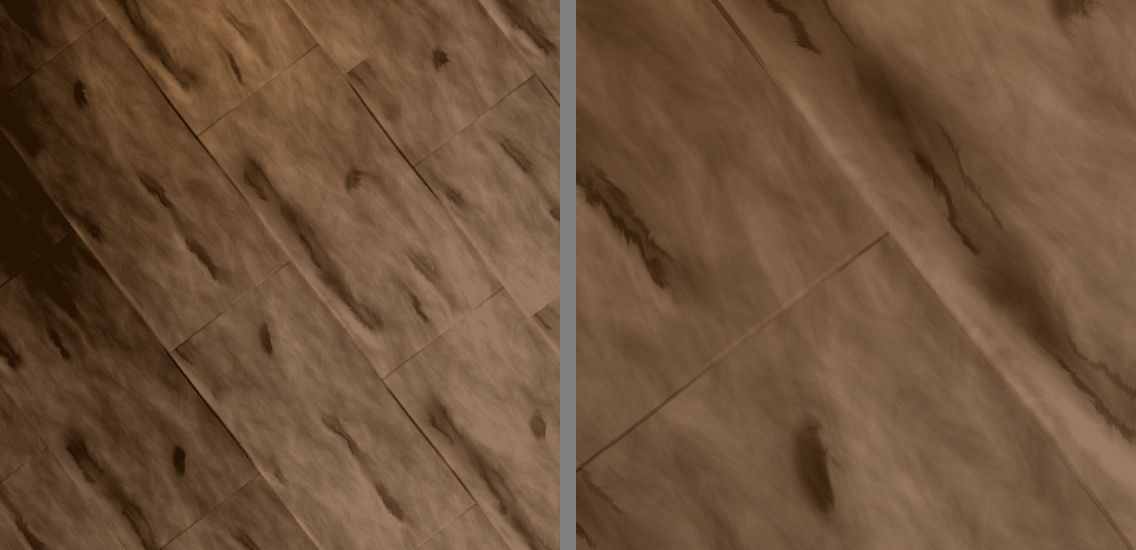
Left, the full canvas; right, a detail of the centre.
This texture is drawn by a Shadertoy shader. Its source:

```glsl
// Worn brown wooden planks in a diagonal half bond, lit softly from the lower right.
// Each point is turned into plank coordinates; two plank designs alternate by row,
// built from stretched layered sines, knots, dark splits and partly faded seams.

const vec2 GRAIN_DIR = vec2(0.607, 0.795);      // along the planks, y pointing down
const vec2 PLANK = vec2(0.556, 0.279);          // length and width in canvas heights
const float ROW_START = -0.146;
const vec2 JOINT_START = vec2(0.142, 0.415);    // first joint of even and odd rows
const float SEAM_WIDTH = 0.0014;
const float JOINT_WIDTH = 0.0009;
const float CLOUD_DEPTH = 0.09;
const float BLOTCH_DEPTH = 0.19;
const float FIBRE_DEPTH = 0.13;
const float MOTTLE_DEPTH = 0.11;
const vec3 DARK_WOOD = vec3(0.15, 0.08, 0.012);
const vec3 PALE_WOOD = vec3(0.56, 0.445, 0.35);
const vec3 WARM_TINT = vec3(0.035, -0.005, -0.055);

// Two designs: a knot each, then three splits each (start, end, across, width)
const vec2 KNOTS[2] = vec2[2](vec2(0.084, 0.157), vec2(0.239, 0.174));
const vec4 SPLITS[6] = vec4[6](
    vec4(0.20, 0.54, 0.160, 0.012), vec4(0.16, 0.34, 0.022, 0.014),
    vec4(-0.06, 0.14, 0.032, 0.030), vec4(0.04, 0.50, 0.046, 0.025),
    vec4(0.36, 0.556, 0.185, 0.014), vec4(0.42, 0.55, 0.130, 0.006));
const float SPLIT_DEPTH[6] = float[6](0.30, 0.30, 0.32, 0.50, 0.27, 0.24);

float hash(vec2 p) {
    return fract(sin(dot(p, vec2(127.1, 311.7))) * 4375.85);
}

// Warped sines, rotated and doubled at every layer; about -0.6 to 0.6
float layeredSines(vec2 p) {
    float sum = 0.0, amp = 0.5;
    for (int i = 0; i < 6; i++) {
        p += 0.7 * sin(p.yx * 1.2 + float(i) * 2.1);
        sum += amp * sin(p.x) * cos(p.y);
        p = mat2(1.6, 1.2, -1.2, 1.6) * p + 3.7;
        amp *= 0.6;
    }
    return sum;
}

float bump(vec2 p, vec2 centre, vec2 radius) {
    vec2 d = (p - centre) / radius;
    return exp(-dot(d, d));
}

float line(float d, float width, float pixel) {
    return 1.0 - smoothstep(width - 0.5 * pixel, width + 1.5 * pixel, abs(d));
}

// Broad light over the floor
float lightField(vec2 q) {
    float tone = 0.45 + 0.50 * smoothstep(0.0, 1.3, q.x + 0.5 * q.y);
    tone += 0.24 * bump(q, vec2(0.42, 0.06), vec2(0.22, 0.16));
    tone -= 0.20 * bump(q, vec2(0.92, 0.02), vec2(0.20, 0.22));
    tone -= 0.48 * bump(q, vec2(0.0, 0.04), vec2(0.10, 0.22));
    return tone - 0.24 * bump(q, vec2(0.0, 0.42), vec2(0.20, 0.18));
}

// Tone change from the knot and splits of one design
float plankMarks(vec2 p, int design, float rough, float pixel) {
    vec2 k = p - KNOTS[design] + 0.010 * rough;
    k.y += 0.4 * k.x;
    float knot = length(k / vec2(0.027, 0.015));
    float tone = -0.36 * smoothstep(1.15, 0.45, knot + 0.5 * rough);
    tone -= 0.12 * bump(k, vec2(-0.01, 0.0), vec2(0.06, 0.024));
    for (int i = 0; i < 3; i++) {
        vec4 s = SPLITS[design * 3 + i];
        float depth = SPLIT_DEPTH[design * 3 + i];
        float span = smoothstep(s.x, s.x + 0.08, p.x) * (1.0 - smoothstep(s.y - 0.04, s.y, p.x));
        float along = clamp((p.x - s.x) / (s.y - s.x), 0.0, 1.0);
        float d = p.y - s.z + 0.005 * sin(p.x * 27.0 + s.z * 90.0) + 0.011 * rough;
        float width = s.w * mix(1.0, 0.6, along);
        float patches = 0.8 + 0.2 * sin(p.x * 47.0 + s.z * 70.0) + 0.6 * rough;
        tone -= span * depth * exp(-d * d / (width * width)) * patches;
        // Ragged cracks along the split and a pale raised lip
        float broken = smoothstep(-0.4, 0.3, sin(p.x * 41.0 + s.z * 50.0) + rough);
        float cracks = line(d + 0.55 * width, 0.0016, 2.0 * pixel)
                     + 0.7 * line(d - 0.5 * width, 0.0012, 2.0 * pixel);
        tone -= 0.26 * span * broken * cracks;
        float lip = (d + 1.6 * width) / (0.6 * width);
        tone += 0.6 * depth * span * along * exp(-lip * lip);
    }
    return tone;
}

void mainImage(out vec4 fragColor, in vec2 fragCoord) {
    float pixel = 1.0 / iResolution.y;
    vec2 q = vec2(fragCoord.x, iResolution.y - fragCoord.y) * pixel;
    vec2 floorPos = vec2(dot(q, GRAIN_DIR), dot(q, vec2(GRAIN_DIR.y, -GRAIN_DIR.x)));

    // Plank address and local position
    float row = floor((floorPos.y - ROW_START) / PLANK.y);
    int design = int(mod(row, 2.0));
    float run = floorPos.x - JOINT_START[design];
    float plankId = floor(run / PLANK.x);
    vec2 local = vec2(run - plankId * PLANK.x, floorPos.y - ROW_START - row * PLANK.y);
    vec2 seed = vec2(row * 5.3, row * 9.1);

    // Wood: clouds, blotches, fibres, fine mottling and marks
    float cloud = layeredSines(floorPos * vec2(6.0, 11.0) + 2.0);
    float blotch = layeredSines(local * vec2(11.0, 30.0) + seed);
    float fibre = layeredSines(local * vec2(17.0, 95.0) + seed + 7.0);
    float mottle = layeredSines(floorPos * vec2(60.0, 85.0));
    float tone = lightField(q) + 0.06 * (hash(vec2(row, plankId)) - 0.5);
    tone += CLOUD_DEPTH * cloud + BLOTCH_DEPTH * blotch;
    tone += FIBRE_DEPTH * fibre + MOTTLE_DEPTH * mottle;
    vec2 marked = vec2(mod(local.x + 0.21 * floor(row * 0.5), PLANK.x), local.y);
    tone += plankMarks(marked, design, blotch * 0.5 + mottle * 0.6, pixel);

    // The lower left rows lie in shade, deepest beside their upper seam
    if (row < 0.0) tone -= 0.09 + 0.21 * smoothstep(-0.26, 0.0, floorPos.y - ROW_START);

    // Long seams: broken dark gap with a pale worn edge, nearly lost in the shade
    float upper = step(0.5 * PLANK.y, local.y);
    float seamId = row + upper;
    float seam = local.y - upper * PLANK.y + 0.0012 * sin(floorPos.x * 19.0 + seamId);
    float wear = sin(floorPos.x * 9.0 + 0.29 + seamId * 4.08) + 0.3 * sin(floorPos.x * 37.0);
    float clarity = seamId < 0.0 ? 0.2 : 1.0;
    float gap = line(seam, SEAM_WIDTH, pixel);
    tone -= clarity * gap * (0.07 + 0.50 * smoothstep(0.0, 0.8, wear));
    float edge = (seam - 0.004) / 0.005;
    tone += clarity * exp(-edge * edge) * (0.04 + 0.20 * smoothstep(0.1, -0.8, wear));
    tone -= clarity * 0.09 * exp(-abs(seam + 0.006) / 0.014);

    // Short joints: faint broken line, light on one side
    float joint = local.x - step(0.5 * PLANK.x, local.x) * PLANK.x;
    float jointWear = smoothstep(-0.5, 0.8, sin(local.y * 25.0 + row) + mottle);
    tone -= line(joint, JOINT_WIDTH, pixel) * (0.04 + 0.20 * jointWear);
    tone += 0.07 * line(joint + 0.003, JOINT_WIDTH, pixel) * (1.0 - jointWear);

    // Colour, warmer toward the top left
    tone = clamp(tone, 0.0, 1.08);
    float warmth = smoothstep(0.65, 0.0, length(q - vec2(0.37, 0.0)));
    vec3 wood = mix(DARK_WOOD, PALE_WOOD, tone) + WARM_TINT * warmth * tone;
    wood -= vec3(0.0, 0.04, 0.06) * tone * max(1.0 - tone, 0.0);
    fragColor = vec4(clamp(wood, 0.0, 1.0), 1.0);
}
```
